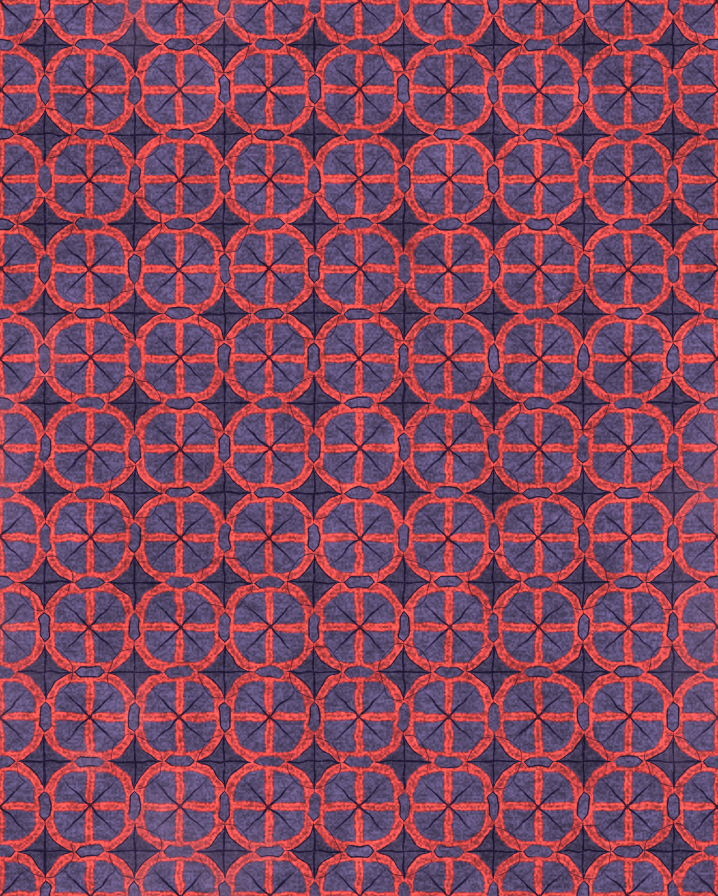
Reproduce this pattern procedurally as a Shadertoy shader.

```glsl
// Woven textile of rounded red frames and crosses on indigo, with dark stitching.
// One mirrored cell is built from distance bands, bent by wrapping value noise,
// then covered with thread grain and broad patches of wear.

#define REPEATS vec2(8.0, 10.0)
#define WOBBLE 0.016
#define ARM_WIDTH 0.052
#define FRAME_INNER 0.385
#define FRAME_ROUND 0.25
#define STITCH 0.010
#define GRAIN 0.42
#define WEAR 0.22
#define INDIGO vec3(0.345, 0.300, 0.445)
#define INK vec3(0.10, 0.07, 0.18)
#define RED vec3(0.90, 0.30, 0.28)
#define MAROON vec3(0.52, 0.20, 0.29)

// Integer hash of a lattice point, 0 to 1
float hash(vec2 cell) {
    uvec2 k = uvec2(cell) * uvec2(1597u, 3571u);
    uint h = (k.x ^ (k.y << 7)) * 747796405u + 289133u;
    h = ((h >> 15) ^ h) * 277803737u;
    h = ((h >> 13) ^ h) * 668265263u;
    return float((h >> 8) & 65535u) / 65535.0;
}

// Value noise that wraps after "period" lattice cells
float noise(vec2 uv, vec2 period, float seed) {
    vec2 x = uv * period;
    vec2 f = fract(x);
    vec2 i = mod(floor(x), period);
    vec2 j = mod(i + 1.0, period);
    vec2 s = vec2(seed * 1009.0, seed * 613.0);
    f = f * f * (3.0 - 2.0 * f);
    return mix(mix(hash(i + s), hash(vec2(j.x, i.y) + s), f.x),
               mix(hash(vec2(i.x, j.y) + s), hash(j + s), f.x), f.y);
}

float roundedBox(vec2 a, float halfSize, float radius) {
    vec2 d = a - halfSize + radius;
    return length(max(d, 0.0)) + min(max(d.x, d.y), 0.0) - radius;
}

float stroke(float d, float halfWidth, float aa) {
    return 1.0 - smoothstep(halfWidth - aa, halfWidth + aa, abs(d));
}

void mainImage(out vec4 fragColor, in vec2 fragCoord) {
    vec2 uv = fragCoord / iResolution.xy;
    float aa = 0.7 * REPEATS.y / iResolution.y;

    // Hand-drawn wobble, then one mirrored cell
    vec2 bend = vec2(noise(uv, REPEATS * 9.0, 1.0), noise(uv, REPEATS * 9.0, 2.0)) - 0.5;
    vec2 p = fract(uv * REPEATS + 0.5 + bend * WOBBLE * 2.0) - 0.5;
    vec2 a = abs(p);
    vec2 q = 0.5 - a;
    float far = max(a.x, a.y);
    float near = min(a.x, a.y);

    // Red frame between the inner panel, edge spools and corner stars
    float inner = roundedBox(a, FRAME_INNER, FRAME_ROUND);
    float spool = 0.445 + 0.075 * smoothstep(0.09, 0.20, near) - far;
    vec2 root = pow(max(q, 1e-4), vec2(0.7));
    float star = (pow(root.x + root.y, 1.0 / 0.7) - 0.30) * 0.55;
    float outer = min(spool, star);
    float arm = min(ARM_WIDTH * (0.7 + 0.3 * smoothstep(0.0, 0.15, far)) - near, 0.42 - far);
    float depth = max(min(inner, outer), arm);

    // Noise layers: threads, rows of weave, and broad wear
    float fine = noise(uv, REPEATS * 48.0, 3.0) - 0.5;
    float rows = noise(uv, REPEATS * vec2(10.0, 40.0), 4.0) - 0.5;
    float patchy = noise(uv, REPEATS * 5.0, 5.0);
    float cloud = 0.6 * noise(uv, REPEATS * 0.5, 6.0) + 0.4 * noise(uv, REPEATS * 2.0, 7.0) - 0.5;

    // Indigo ground, darker in the corner stars
    vec3 ground = INDIGO * (1.0 - 0.22 * smoothstep(0.02, -0.03, star));
    ground *= 0.92 + 0.20 * patchy;

    // Red yarn: dark rim, bright ridge, muted core
    float ridge = exp(-pow((depth - 0.026) / 0.017, 2.0));
    float core = smoothstep(0.025, 0.060, depth);
    vec3 yarn = mix(MAROON, RED, clamp(ridge + 0.62 * core + 0.3 * fine, 0.0, 1.0));
    yarn += vec3(0.09, 0.06, 0.04) * ridge * patchy;
    float redMask = smoothstep(-aa, aa, depth + 0.012 * fine);
    vec3 color = mix(ground, yarn, redMask);

    // Dark stitching: diagonals, corner crosses, outlines and petal arcs
    float diagonal = stroke((a.x - a.y) * 0.707, STITCH, aa) * (1.0 - smoothstep(0.12, 0.38, far));
    float corner = stroke(min(q.x, q.y), STITCH, aa) * (1.0 - smoothstep(0.27, 0.33, max(q.x, q.y)));
    float outline = stroke(outer, STITCH * 0.7, aa) * smoothstep(0.25, 0.65, patchy);
    float petal = stroke(length(q) - 0.29 - 0.06 * (patchy - 0.5), STITCH * 0.6, aa);
    petal *= 0.65 * smoothstep(0.25, 0.6, noise(uv, REPEATS * 3.0, 8.0));
    float hub = 1.0 - smoothstep(0.01, 0.045, length(p));
    float ink = max(max(diagonal, corner), max(max(outline, petal), hub));
    color = mix(color, INK, 0.85 * ink);

    // Thread grain, pale flecks and faded patches
    color *= 1.0 + GRAIN * fine + 0.24 * rows + WEAR * cloud;
    float fleck = smoothstep(0.80, 1.0, noise(uv, REPEATS * 36.0, 9.0));
    color = mix(color, vec3(0.62, 0.52, 0.60), 0.22 * fleck);
    color = mix(color, vec3(0.50, 0.38, 0.48), 0.25 * smoothstep(0.18, 0.42, cloud));
    fragColor = vec4(clamp(color, 0.0, 1.0), 1.0);
}
```
